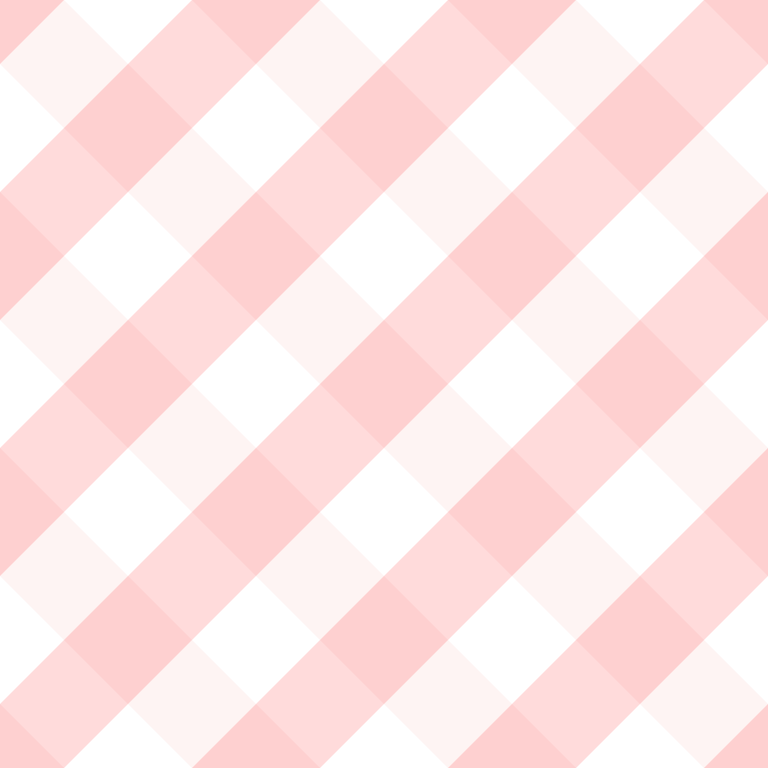
Write a WebGL 1 fragment shader that draws this pattern.

```glsl
precision highp float;
// Diagonal gingham: two sets of equally wide 45-degree bands cross on white.
// Each set is a periodic distance to the nearest band centre line; the pair
// of coverages then blends four flat colours. Whole repeats make it tile.

uniform vec2 u_resolution;

const float REPEATS = 3.0;        // tiles across and down
const float HALF_WIDTH = 0.25;    // half the band width, in band periods
const vec3 GROUND = vec3(1.0, 1.0, 1.0);
const vec3 FAINT_BAND = vec3(0.996, 0.955, 0.951);
const vec3 PINK_BAND = vec3(1.0, 0.857, 0.857);
const vec3 CROSSING = vec3(0.996, 0.816, 0.814);

// Coverage of bands centred on whole values of the coordinate t.
float bandCoverage(float t, float pixel) {
  float centreDistance = abs(fract(t + 0.5) - 0.5);
  return clamp((HALF_WIDTH - centreDistance) / pixel + 0.5, 0.0, 1.0);
}

void main() {
  vec2 p = REPEATS * gl_FragCoord.xy / u_resolution;

  // Size of one pixel measured across a diagonal band.
  float pixel = REPEATS * length(1.0 / u_resolution);

  float rising = bandCoverage(p.x - p.y, pixel);
  float falling = bandCoverage(p.x + p.y, pixel);

  // Blend along the falling bands, then across the rising ones.
  vec3 outside = mix(GROUND, FAINT_BAND, falling);
  vec3 inside = mix(PINK_BAND, CROSSING, falling);
  gl_FragColor = vec4(mix(outside, inside, rising), 1.0);
}
```
